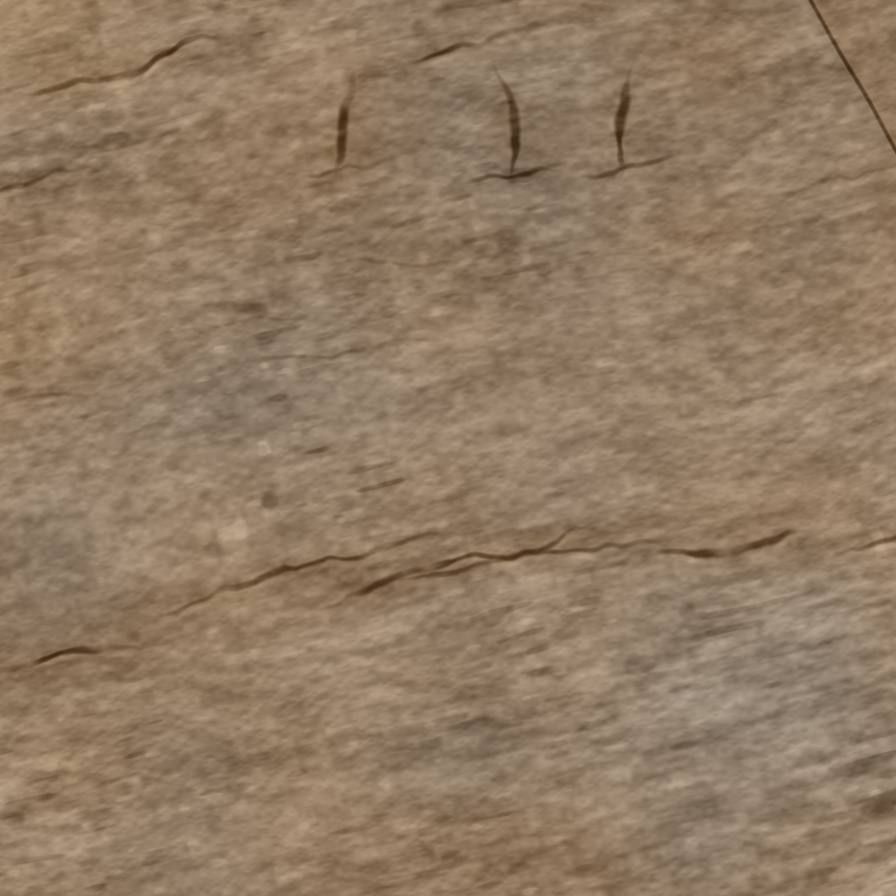
Write a WebGL 2 fragment shader that draws this texture.

```glsl
#version 300 es
precision highp float;
// Weathered wooden board: stretched value noise along a tilted grain gives
// blotches, streaks and specks; tapered wavering lines give cracks in bands,
// upright knot marks near the top, and a board joint in the upper right corner.

#define GRAIN_ANGLE 0.23
#define BASE_COLOUR vec3(0.572, 0.483, 0.388)
#define TONE_TINT vec3(1.0, 1.0, 0.96)
#define WARM_TINT vec3(0.035, -0.004, -0.045)
#define BLOTCH 0.085
#define FIBRE 0.115
#define SPECK 0.135
#define STREAK 0.15
#define CRACK_DEPTH 0.25
#define CRACK_COUNT 18
#define KNOT_COUNT 3

uniform vec2 u_resolution;
out vec4 fragColour;

// Integer hash of a lattice point, 0 to 1
float hash(vec2 cell) {
  uvec2 q = uvec2(ivec2(cell)) * uvec2(1597334673u, 3812015801u);
  uint n = (q.x ^ q.y) * 1597334673u;
  n = (n ^ (n >> 15u)) * 2246822519u;
  n ^= n >> 13u;
  return float(n >> 8u) / 16777216.0;
}

// Smooth value noise, centred on zero
float noise(vec2 p) {
  vec2 i = floor(p), f = fract(p);
  f = f * f * (3.0 - 2.0 * f);
  float low = mix(hash(i), hash(i + vec2(1, 0)), f.x);
  float high = mix(hash(i + vec2(0, 1)), hash(i + vec2(1, 1)), f.x);
  return mix(low, high, f.y) - 0.5;
}

// Two octaves of noise, about -0.5 to 0.5
float layer(vec2 p) {
  return 0.72 * noise(p) + 0.45 * noise(p * 2.03 + 17.3);
}

mat2 turn(float a) {
  return mat2(cos(a), -sin(a), sin(a), cos(a));
}

// Tapered, wavering line: 1 in its core, 0 outside
float crack(vec2 p, vec2 centre, float angle, float halfLength, float width, float seed) {
  vec2 q = turn(angle) * (p - centre);
  q.y += 0.020 * noise(vec2(q.x * 13.0, seed)) + 0.006 * noise(vec2(q.x * 55.0, seed + 5.0));
  float taper = 1.0 - smoothstep(0.35, 1.0, abs(q.x) / halfLength);
  float w = width * taper * (1.0 + 1.3 * noise(vec2(q.x * 40.0, seed + 9.0)));
  float broken = smoothstep(-0.35, 0.05, noise(vec2(q.x * 22.0, seed + 13.0)));
  return taper * mix(0.35, 1.0, broken) * (1.0 - smoothstep(w * 0.3, w + 0.0028, abs(q.y)));
}

void main() {
  vec2 p = gl_FragCoord.xy / u_resolution.y;

  // Grain space: x along the fibres, y across them
  vec2 g = turn(GRAIN_ANGLE) * p;
  g.y += 0.022 * noise(g * vec2(3.0, 4.0)) + 0.008 * noise(g * vec2(9.0, 14.0) + 40.0);

  // Wood body
  float tone = BLOTCH * layer(g * vec2(4.0, 9.0) + 3.0);
  tone += 0.06 * layer(p * vec2(15.0, 19.0) + 60.0);
  tone += FIBRE * layer(g * vec2(24.0, 75.0) + 11.0);
  tone += SPECK * layer(g * vec2(80.0, 150.0) + 29.0);

  // Streaks, strongest towards the lower right
  float worn = smoothstep(0.45, 0.0, g.y) * smoothstep(0.1, 0.9, p.x + 0.35 * noise(p * 5.0));
  float streak = layer(g * vec2(9.0, 85.0) + 71.0);
  tone += STREAK * streak * (0.25 + 0.75 * worn);

  // Scattered dark dashes and pale chips
  float patchy = 0.5 + noise(p * 7.0 + 90.0);
  tone -= 0.11 * patchy * smoothstep(0.22, 0.42, noise(g * vec2(28.0, 95.0) + 130.0));
  tone += 0.07 * patchy * smoothstep(0.25, 0.42, noise(g * vec2(45.0, 100.0) + 170.0));

  // Long cracks, gathered in three bands with a faint middle one
  float dark = 0.0, lip = 0.0, stain = 0.0;
  for (int i = 0; i < CRACK_COUNT; i++) {
    float id = float(i), band = mod(id, 3.0), place = floor(id / 3.0);
    float a = hash(vec2(id, 3.0)), b = hash(vec2(id, 7.0)), c = hash(vec2(id, 19.0));
    vec2 centre = vec2(0.08 + 0.18 * (place + a), 0.21 + 0.315 * band + 0.15 * (b - 0.5));
    float strength = (band == 1.0 ? 0.35 : 1.0) * mix(0.45, 1.0, c);
    float halfLength = mix(0.08, 0.22, hash(vec2(id, 31.0)));
    float tilt = 0.14 * (a - 0.5), width = 0.0032 * strength;
    dark = max(dark, strength * crack(g, centre, tilt, halfLength, width, id * 23.0));
    lip = max(lip, strength * crack(g + vec2(0.0, 0.007), centre, tilt, halfLength, width, id * 23.0));
    vec2 away = (g - centre) / vec2(halfLength, 0.022);
    stain += strength * exp(-dot(away, away));
  }

  // Knots: upright splits with a ragged foot and a brown stain
  for (int i = 0; i < KNOT_COUNT; i++) {
    float id = float(i), a = hash(vec2(id, 53.0)), b = hash(vec2(id, 59.0));
    vec2 centre = vec2(0.41 + 0.15 * id + 0.04 * (a - 0.5), 0.855 + 0.02 * (b - 0.5));
    float split = crack(p, centre, 1.6 + 0.4 * (a - 0.4), 0.075, 0.0042, id * 31.0 + 500.0);
    float foot = crack(p, centre - vec2(0.0, 0.052), 0.15, 0.065, 0.002, id * 37.0 + 600.0);
    dark = max(dark, max(split, 0.7 * foot));
    vec2 away = (p - centre) / vec2(0.035, 0.055);
    stain += 0.9 * exp(-dot(away, away)) * (0.6 + noise(p * 45.0));
  }
  tone -= 0.035 * min(stain, 1.5) * (1.0 + 1.2 * noise(g * vec2(18.0, 60.0) + 210.0));
  tone += 0.055 * lip * (1.0 - dark) - CRACK_DEPTH * dark;

  // Joint with the next board
  float joint = dot(p - vec2(0.905, 1.0), vec2(0.866, 0.5)) + 0.004 * noise(p * 12.0);
  float beyond = smoothstep(0.0, 0.004, joint);
  tone -= 0.035 * beyond + 0.22 * (1.0 - smoothstep(0.0007, 0.0035, abs(joint)));
  tone -= 0.03 * (1.0 - beyond) * exp(joint * 70.0);

  // Warm and grey patches
  float warmth = 1.2 * layer(p * vec2(3.5, 5.0) + 240.0) + 0.3 * min(stain, 1.5) - 0.3 * worn + 0.4 * beyond;
  vec3 colour = BASE_COLOUR + TONE_TINT * max(tone, -0.32) + WARM_TINT * warmth;
  fragColour = vec4(clamp(colour, 0.0, 1.0), 1.0);
}
```
